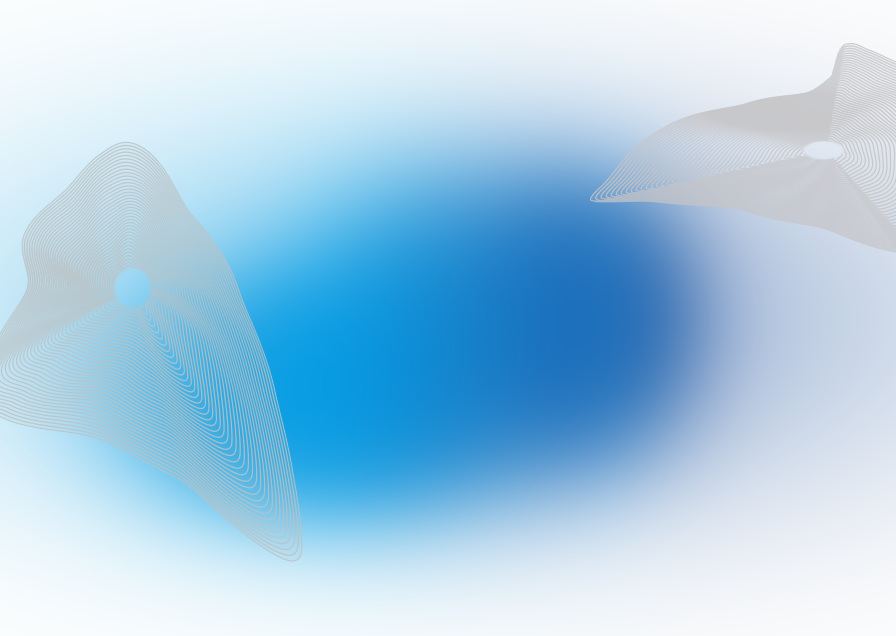
A Shadertoy shader for this background:

```glsl
// Soft blue glow on white with two translucent veils of nested contour lines.

const float TAU = 6.283185;
const float ASPECT = 0.711;          // canvas height in units of its width

const vec3 PAPER = vec3(1.0, 0.998, 0.995);
const vec3 SKY   = vec3(0.0, 0.60, 0.885);
const vec3 COBALT = vec3(0.09, 0.42, 0.725);
const vec3 SLATE = vec3(0.12, 0.33, 0.63);
const vec3 LEFT_GREY  = vec3(0.73, 0.76, 0.77);
const vec3 RIGHT_GREY = vec3(0.77, 0.77, 0.78);

const float LINE_COUNT = 45.0;
const float LINE_WIDTH = 0.0014;
const float LINE_OPACITY = 0.75;
const float WOBBLE = 2.0;

const vec2 LEFT_HUB  = vec2(0.146, 0.388);
const vec2 RIGHT_HUB = vec2(0.922, 0.543);

// Veil outlines: (angle, radius) knots around each hub
const int KNOTS = 18;
const vec2 LEFT_RIM[KNOTS] = vec2[KNOTS](
    vec2(0.871, 0.107), vec2(1.417, 0.152), vec2(1.603, 0.164),
    vec2(1.801, 0.154), vec2(2.172, 0.132), vec2(2.704, 0.133),
    vec2(3.108, 0.115), vec2(3.477, 0.155), vec2(3.700, 0.221),
    vec2(3.918, 0.204), vec2(4.466, 0.171), vec2(4.943, 0.216),
    vec2(5.160, 0.310), vec2(5.241, 0.352), vec2(5.297, 0.346),
    vec2(5.450, 0.267), vec2(5.667, 0.197), vec2(6.263, 0.121));
const vec2 RIGHT_RIM[KNOTS] = vec2[KNOTS](
    vec2(0.903, 0.126), vec2(1.165, 0.122), vec2(1.357, 0.122),
    vec2(1.440, 0.111), vec2(1.507, 0.082), vec2(1.923, 0.068),
    vec2(2.610, 0.103), vec2(2.901, 0.158), vec2(3.097, 0.206),
    vec2(3.279, 0.247), vec2(3.342, 0.268), vec2(3.362, 0.262),
    vec2(3.431, 0.201), vec2(3.794, 0.112), vec2(4.592, 0.086),
    vec2(5.316, 0.138), vec2(5.460, 0.176), vec2(6.200, 0.195));

float glow(vec2 p, vec2 center, vec2 radius) {
    vec2 d = (p - center) / radius;
    return exp(-dot(d, d));
}

// Glows add up as optical depth, so the core saturates smoothly
vec3 background(vec2 p) {
    float depth = 0.6 * glow(p, vec2(0.500, 0.353), vec2(0.520, 0.221))
                + 2.4 * glow(p, vec2(0.352, 0.268), vec2(0.169, 0.111))
                + 2.3 * glow(p, vec2(0.651, 0.353), vec2(0.104, 0.124))
                + 1.8 * glow(p, vec2(0.501, 0.346), vec2(0.143, 0.137));
    vec3 hue = mix(SKY, COBALT, smoothstep(0.33, 0.67, p.x));
    hue = mix(hue, SLATE, smoothstep(0.65, 0.82, p.x));
    return mix(hue, PAPER, exp(-depth));
}

// Knot with wrapped index; its radius is inverted so straight edges stay smooth
vec2 knot(vec2 rim[KNOTS], int i) {
    int k = (i + KNOTS) % KNOTS;
    float turns = i < 0 ? -1.0 : (i >= KNOTS ? 1.0 : 0.0);
    return vec2(rim[k].x + turns * TAU, 1.0 / rim[k].y);
}

// Cubic Hermite curve through the knots
float inverseRadius(vec2 rim[KNOTS], float angle) {
    float a = mod(angle, TAU);
    if (a < rim[0].x) a += TAU;
    int seg = 0;
    for (int i = 1; i < KNOTS; i++) if (rim[i].x <= a) seg = i;
    vec2 k0 = knot(rim, seg - 1), k1 = knot(rim, seg);
    vec2 k2 = knot(rim, seg + 1), k3 = knot(rim, seg + 2);
    float h = k2.x - k1.x;
    float s = (a - k1.x) / h;
    float m1 = h * (k2.y - k0.y) / (k2.x - k0.x);
    float m2 = h * (k3.y - k1.y) / (k3.x - k1.x);
    float ease = s * s * (3.0 - 2.0 * s);
    return mix(k1.y, k2.y, ease) + s * (1.0 - s) * (m1 * (1.0 - s) - m2 * s);
}

// x: line coverage, y: inside mask
vec2 veil(vec2 p, vec2 hub, vec2 rim[KNOTS], float pixel) {
    vec2 d = p - hub;
    float angle = atan(d.y, d.x);
    float t = length(d) * inverseRadius(rim, angle);
    float phase = LINE_COUNT * t + WOBBLE * sin(9.0 * angle + 8.0 * t) * t * (1.0 - t);
    float slope = max(length(vec2(dFdx(phase), dFdy(phase))), 1e-4);
    float toLine = abs(fract(phase + 0.5) - 0.5) / slope;
    float halfWidth = 0.5 * LINE_WIDTH / pixel;
    float line = clamp(halfWidth + 0.5 - toLine, 0.0, 1.0);
    float average = min(2.0 * halfWidth * slope, 0.8);
    float coverage = mix(line, average, smoothstep(0.3, 0.7, slope));
    float inside = clamp((1.0 - t) * LINE_COUNT / slope + halfWidth + 0.5, 0.0, 1.0);
    return vec2(coverage, inside);
}

float opening(vec2 p, vec2 center, vec2 radius) {
    return smoothstep(0.85, 1.15, length((p - center) / radius));
}

void mainImage(out vec4 fragColor, in vec2 fragCoord) {
    vec2 p = fragCoord / iResolution.xy * vec2(1.0, ASPECT);
    float pixel = 1.0 / iResolution.x;
    vec3 color = background(p);

    // Left veil, with a denser fold beside its opening
    vec2 left = veil(p, LEFT_HUB, LEFT_RIM, pixel);
    float fold = 0.3 * glow(p, vec2(0.078, 0.405), vec2(0.060, 0.033));
    float alpha = (LINE_OPACITY * left.x + 0.12 + fold) * left.y;
    alpha *= opening(p, vec2(0.148, 0.389), vec2(0.020, 0.022));
    color = mix(color, LEFT_GREY, min(alpha, 0.85));

    // Right veil, with a dark upper fold above a thinner band
    vec2 right = veil(p, RIGHT_HUB, RIGHT_RIM, pixel);
    fold = 0.4 * glow(p, vec2(0.875, 0.585), vec2(0.080, 0.023))
         - 0.3 * glow(p, vec2(0.807, 0.548), vec2(0.080, 0.018));
    alpha = max(LINE_OPACITY * right.x + 0.15 + fold, 0.0) * right.y;
    alpha *= opening(p, vec2(0.919, 0.543), vec2(0.022, 0.010));
    color = mix(color, RIGHT_GREY, min(alpha, 0.9));

    fragColor = vec4(color, 1.0);
}
```
